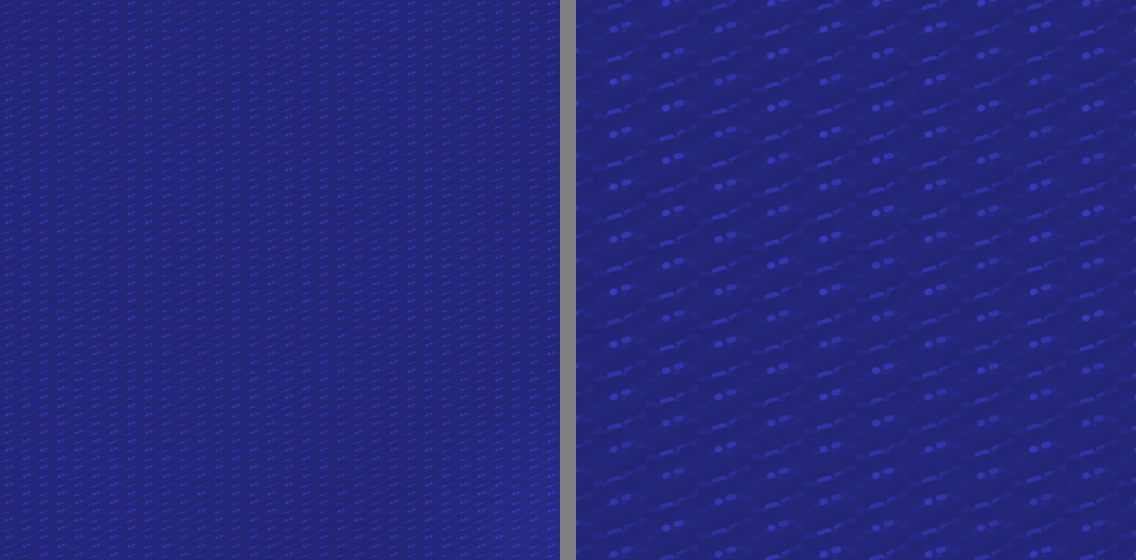
Left: the whole. Right: its middle third, enlarged.
This texture is drawn by a Shadertoy shader. Its source:

```glsl
const vec2 REPEATS = vec2(32.0, 64.0);
const vec3 NAVY = vec3(0.139, 0.146, 0.468);
const vec3 THREAD = vec3(0.160, 0.164, 0.535);
const vec3 SHEEN = vec3(0.182, 0.191, 0.615);
const vec3 GLINT = vec3(0.220, 0.230, 0.735);
const float TAU = 6.28318;

float hash(vec2 p) {
    vec3 q = fract(p.xyx * vec3(0.1031, 0.1030, 0.0973));
    q += dot(q, q.yzx + 33.33);
    return fract((q.x + q.y) * q.z);
}

vec2 gradientAt(vec2 corner) {
    float angle = TAU * hash(corner);
    return vec2(cos(angle), sin(angle));
}

float gradientNoise(vec2 p) {
    vec2 i = floor(p), f = fract(p);
    vec2 u = f * f * f * (f * (f * 6.0 - 15.0) + 10.0);
    vec2 e = vec2(1.0, 0.0);
    float low = mix(dot(gradientAt(i), f), dot(gradientAt(i + e), f - e), u.x);
    float high = mix(dot(gradientAt(i + e.yx), f - e.yx),
                     dot(gradientAt(i + e.xx), f - e.xx), u.x);
    return mix(low, high, u.y);
}

// Coverage of a rounded stitch, measured in row heights
float stitch(vec2 p, vec2 center, vec2 reach, float radius, float blur) {
    vec2 offset = p - center;
    float along = clamp(dot(offset, reach) / dot(reach, reach), -1.0, 1.0);
    return smoothstep(-blur, blur, radius - length(offset - reach * along));
}

// Faint flecks strung along the slant of one repeat
float flecks(vec2 p, float seed, float blur) {
    float cover = 0.0;
    for (int i = 0; i < 6; i++) {
        float k = float(i);
        float x = (k + 0.5) / 3.0 - 1.0;
        float y = 0.34 * x + 0.34 * (hash(vec2(k + 2.0, seed)) - 0.5);
        float size = 0.05 + 0.07 * hash(vec2(seed + 7.0, k));
        cover = max(cover, stitch(p, vec2(x, y), vec2(0.07, 0.02), size, blur));
    }
    return cover;
}

void mainImage(out vec4 fragColor, in vec2 fragCoord) {
    vec2 p = fragCoord / iResolution.y;
    vec2 weave = p * REPEATS;
    vec2 cell = floor(weave);
    vec2 q = (fract(weave) - 0.5) * vec2(2.0, 1.0);
    float blur = 0.9 * REPEATS.y / iResolution.y;

    // Uneven wear over staggered repeats
    float wear = gradientNoise(p * 5.0 + 3.7);
    float strength = clamp(0.75 + 0.3 * hash(cell) + 0.3 * wear, 0.3, 1.0);
    float raised = 1.0 - mod(cell.x + cell.y, 2.0);

    // Gentle slanted shading and fine fibres
    float fibre = gradientNoise(weave * vec2(5.0, 2.5));
    float slant = cos(TAU * 0.5 * (weave.y - weave.x));
    vec3 color = NAVY * (1.0 + 0.03 * fibre + 0.025 * slant);
    color = mix(color, THREAD, 0.8 * flecks(q, raised * 5.0 + 3.0, blur));

    // Raised repeats carry two dots, the others a flat dash
    float firstDot = stitch(q, vec2(-0.24, 0.05), vec2(0.03, 0.01), 0.12, blur);
    float secondDot = stitch(q, vec2(0.24, 0.22), vec2(0.08, 0.02), 0.11, blur);
    float dash = stitch(q, vec2(-0.20, -0.08), vec2(0.20, 0.05), 0.08, blur);
    float tail = stitch(q, vec2(0.30, 0.12), vec2(0.08, 0.04), 0.07, blur);
    float bright = mix(0.75 * dash, max(firstDot, 0.8 * secondDot), raised);
    color = mix(color, SHEEN, (1.0 - raised) * tail * strength);
    color = mix(color, GLINT, bright * strength);

    // Broad shading and a paler lower right corner
    float glow = 1.0 - smoothstep(0.0, 0.32, length(p - vec2(1.0, 0.06)));
    color *= 1.0 + 0.04 * gradientNoise(p * 2.5) + 0.09 * glow;
    fragColor = vec4(color, 1.0);
}
```
